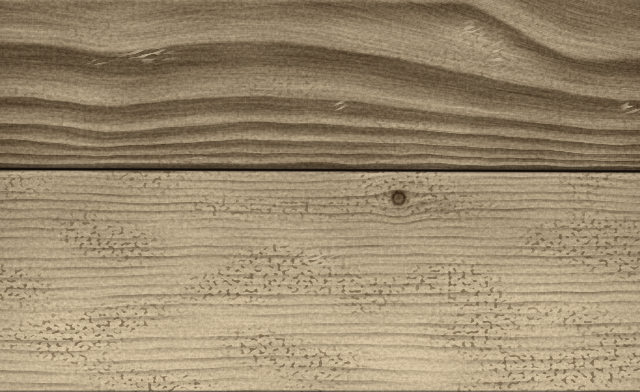
Give the GLSL for this texture, as a WebGL 2 fragment shader.

```glsl
#version 300 es
precision highp float;
// Two weathered wooden boards meeting at a dark horizontal seam.
// The upper board has broad bands that fan out from the seam; the lower one
// has fine ridges bent around a knot. Gradient noise adds fibre and speckle.

uniform vec2 u_resolution;
out vec4 outColor;

// Lengths are in canvas heights; depth is measured down from the top edge.
const vec3 DARK_WOOD = vec3(0.29, 0.225, 0.145);
const vec3 PALE_WOOD = vec3(0.81, 0.74, 0.615);
const vec3 SEAM_COLOR = vec3(0.07, 0.045, 0.03);
const vec3 STAIN_COLOR = vec3(0.36, 0.28, 0.18);
const vec3 SCRATCH_COLOR = vec3(0.80, 0.75, 0.64);
const float ASPECT = 1.634;
const float SEAM_DEPTH = 0.434;
const float SEAM_HALF = 0.0032;
const float FAN = 0.464;            // how far the bands squeeze at the right
const vec2 KNOT = vec2(1.017, 0.494);
const float KNOT_RADIUS = 0.017;
const float BANDS[7] = float[7](0.10, 0.243, 0.31, 0.355, 0.388, 0.414, 0.45);
// Worn patches: centre xy, half size zw.
const vec4 WORN[8] = vec4[8](
  vec4(0.245, 0.842, 0.025, 0.008), vec4(0.375, 0.862, 0.070, 0.022),
  vec4(0.867, 0.730, 0.015, 0.022), vec4(1.200, 0.915, 0.035, 0.035),
  vec4(1.268, 0.865, 0.020, 0.055), vec4(0.510, 0.592, 0.035, 0.008),
  vec4(0.810, 0.340, 0.060, 0.030), vec4(1.610, 0.727, 0.030, 0.018));

float hash(float n) { return fract(sin(n * 127.1) * 437.58); }

vec2 gradient(vec2 cell) {
  vec3 q = fract(cell.xyx * vec3(0.1031, 0.103, 0.0973));
  q += dot(q, q.yzx + 33.33);
  float angle = 6.2832 * fract((q.x + q.y) * q.z);
  return vec2(cos(angle), sin(angle));
}

float noise(vec2 p) {
  vec2 i = floor(p), f = fract(p);
  vec2 w = f * f * f * (f * (f * 6.0 - 15.0) + 10.0);
  vec2 e = vec2(1.0, 0.0);
  float low = mix(dot(gradient(i), f), dot(gradient(i + e), f - e), w.x);
  float high = mix(dot(gradient(i + e.yx), f - e.yx), dot(gradient(i + 1.0), f - 1.0), w.x);
  return 1.4 * mix(low, high, w.y);
}

float bell(float x, float width) { return exp(-x * x / (width * width)); }

// Tone of the upper board: 0 is dark wood, 1 is pale wood.
float upperTone(vec2 p) {
  float x = p.x / ASPECT, depth = 1.0 - p.y;
  float above = SEAM_DEPTH - depth;
  float sag = 0.024 * bell(x - 0.18, 0.10) * smoothstep(0.0, 0.09, above);
  float ripple = 0.005 * noise(p * vec2(5.0, 9.0)) + 0.0025 * noise(p * vec2(14.0, 50.0));
  float level = SEAM_DEPTH - (above + sag + ripple) / (1.0 - FAN * smoothstep(0.38, 1.05, x));

  // Top strip, with a second arch sweeping in from the right.
  float under = depth - 0.147 * smoothstep(0.70, 0.92, x) + ripple;
  float arch = smoothstep(-0.004, 0.012, under) * (1.0 - smoothstep(0.01, 0.095, under));
  float shade = arch * mix(0.42, 0.72, smoothstep(0.4, 0.75, x));
  shade += 0.40 * smoothstep(-0.035, -0.08, under);
  shade = mix(shade, 0.0, smoothstep(0.07, 0.10, level)) + 0.13;

  // Each band starts sharply and fades to pale before the next.
  for (int i = 0; i < 6; i++) {
    float t = (level - BANDS[i]) / (BANDS[i + 1] - BANDS[i]);
    float band = smoothstep(0.0, 0.09, t) * (1.0 - smoothstep(0.30, 0.92, t));
    shade += band * (0.70 - 0.02 * float(i));
  }
  float streaks = noise(vec2(p.x * 2.0, level * 48.0));
  float fibre = noise(vec2(p.x * 7.0, level * 150.0)) + 0.6 * noise(vec2(p.x * 16.0, level * 330.0));
  return 0.73 - 0.62 * shade + 0.11 * fibre + 0.13 * streaks + 0.07 * noise(p * vec2(4.0, 7.0));
}

// Tone of the lower board, with ridges flowing round the knot.
float lowerTone(vec2 p) {
  vec2 d = p - KNOT;
  float r = length(d);
  float y = p.y - 0.65 * d.y * bell(r, 0.055);
  y += 0.012 * noise(vec2(p.x * 2.2, p.y * 5.0)) + 0.003 * noise(p * vec2(11.0, 24.0));
  y += 0.016 * bell(p.x, 0.45) * bell(p.y - 0.2, 0.12);
  float ring = 31.0 * y + 17.0 * y * y;
  float f = fract(ring), soft = max(0.09, fwidth(ring));
  float ridge = smoothstep(0.42, 1.0 - soft, f) * (1.0 - smoothstep(1.0 - soft, 1.0, f));
  float strength = 0.15 + 0.14 * hash(floor(ring)) + 0.22 * noise(vec2(p.x * 5.0, floor(ring) * 3.7));
  float fibre = noise(vec2(p.x * 9.0, y * 170.0));
  float tone = mix(0.98, 0.77, smoothstep(0.08, 0.52, p.y)) - ridge * strength;
  tone += 0.08 * fibre + 0.08 * noise(p * vec2(3.0, 6.0) + 8.0);

  // Knot: dark rim, brown heart, faint halo and a feathered tail.
  float rim = bell(r - KNOT_RADIUS, 0.005);
  float heart = 1.0 - smoothstep(0.7, 1.1, r / KNOT_RADIUS);
  float halo = bell(r, 0.045) * (0.5 + 0.5 * sin(r * 520.0));
  float tail = bell(d.x - 0.09, 0.07) * bell(d.y + 0.15 * d.x, 0.025);
  tail *= 0.5 + noise(vec2(p.x * 12.0, (d.y - 0.2 * d.x) * 120.0));
  return tone - 0.45 * rim - 0.40 * heart - 0.16 * halo - 0.28 * tail;
}

void main() {
  vec2 p = gl_FragCoord.xy / u_resolution.y;
  float seamY = 1.0 - SEAM_DEPTH + 0.003 - 0.006 * p.x / ASPECT;
  float px = 1.0 / u_resolution.y;
  float isUpper = smoothstep(-px, px, p.y - seamY);
  float tone = mix(lowerTone(p), upperTone(p), isUpper);

  // Rough surface and slightly darkened outer edges.
  tone += 0.11 * noise(p * vec2(90.0, 130.0)) + 0.10 * noise(p * 210.0);
  vec2 edge = abs(p / vec2(ASPECT, 1.0) - 0.5) * 2.0;
  tone -= 0.08 * pow(edge.x, 6.0) + 0.04 * pow(edge.y, 10.0);
  vec3 color = mix(DARK_WOOD, PALE_WOOD, clamp(tone, -0.15, 1.08));

  // Small soft brown specks gathered in loose drifts.
  float drift = smoothstep(-0.35, 0.40, noise(p * vec2(3.5, 9.0) + 21.0));
  float speck = smoothstep(0.10, 0.55, noise(p * vec2(85.0, 115.0) + 5.0));
  color = mix(color, STAIN_COLOR, speck * drift * mix(0.62, 0.3, isUpper));

  // Pale scratches inside the worn patches.
  float streak = smoothstep(0.05, 0.35, noise(vec2(p.x * 28.0, (p.y - 0.25 * p.x) * 130.0)));
  float worn = 0.0;
  for (int i = 0; i < 8; i++) worn = max(worn, bell(length((p - WORN[i].xy) / WORN[i].zw), 0.9));
  color = mix(color, SCRATCH_COLOR, 0.8 * streak * worn);

  // Seam with a lit lip below, and the shadowed bottom edge.
  float gap = p.y - seamY;
  color += 0.08 * bell(gap + 0.010, 0.004);
  color *= 1.0 - 0.3 * bell(gap - 0.004, 0.010);
  color = mix(SEAM_COLOR, color, smoothstep(SEAM_HALF - px, SEAM_HALF + px, abs(gap)));
  color *= mix(0.55, 1.0, smoothstep(0.0, 0.007, p.y));
  outColor = vec4(clamp(color, 0.0, 1.0), 1.0);
}
```
